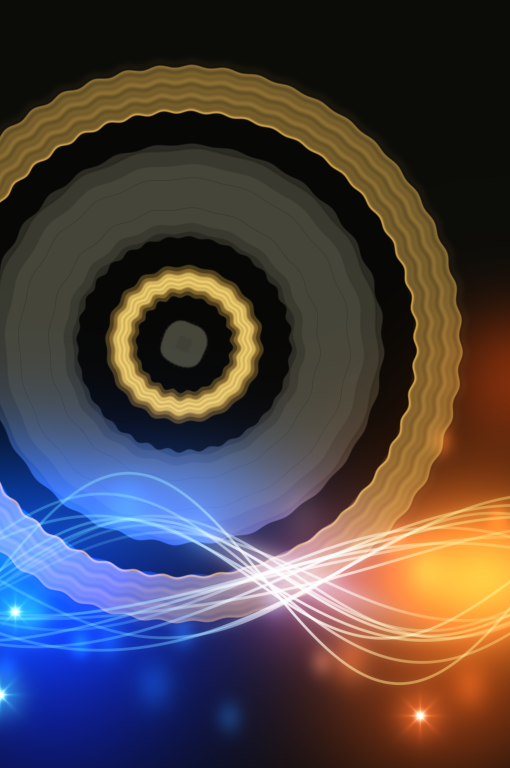
Reproduce this background procedurally as a Shadertoy shader.

```glsl
const float TAU = 6.2831853;
const vec2 HUB = vec2(0.361, 0.828);
const vec3 NIGHT = vec3(0.045, 0.046, 0.033);
const vec3 GOLD = vec3(0.50, 0.385, 0.16);
const vec3 PALE_GOLD = vec3(0.94, 0.80, 0.41);
const vec3 SLATE = vec3(0.235, 0.235, 0.195);

float hash(float n) {
    return fract(sin(n * 91.37) * 437.58);
}

vec3 screenBlend(vec3 base, vec3 light) {
    return 1.0 - (1.0 - base) * (1.0 - clamp(light, 0.0, 1.0));
}

float glow(vec2 p, vec2 center, vec2 size) {
    vec2 d = (p - center) / size;
    return exp(-dot(d, d));
}

// Radius of a point, rippled by a whole number of lobes
float rippled(vec2 d, float lobes, float height) {
    float a = atan(d.y, d.x);
    float swell = 0.75 + 0.25 * sin(3.0 * a + lobes);
    return length(d) + height * swell * sin(lobes * a);
}

float band(float r, float inner, float outer, float soft) {
    return smoothstep(inner - soft, inner + soft, r)
         * (1.0 - smoothstep(outer - soft, outer + soft, r));
}

vec3 rings(vec2 d, float px) {
    float wide = rippled(d, 52.0, 0.0035);
    float middle = rippled(d, 32.0, 0.0035);
    float inner = rippled(d, 20.0, 0.0035);
    float core = rippled(d, 4.0, -0.003);

    // Outer gold ring with darker grooves
    float grooves = 0.88 + 0.10 * sin(wide * 210.0) + 0.08 * sin(wide * 430.0 + 1.0);
    vec3 col = GOLD * grooves * band(wide, 0.453, 0.543, px);
    col += GOLD * 0.5 * band(wide, 0.453, 0.457, px);
    col += GOLD * 0.10 * band(wide, 0.543, 0.556, 0.008);

    // Slate disc with stepped edges and faint contours
    float slate = 0.55 * band(middle, 0.209, 0.390, px)
                + 0.25 * band(inner, 0.218, 0.379, px)
                + 0.20 * band(inner, 0.235, 0.350, px);
    float contour = band(abs(fract(inner * 17.0) - 0.5), -1.0, 0.018, 0.012);
    col += SLATE * slate * (1.0 - 0.13 * contour);

    // Inner gold ring, stepped towards a bright middle
    col += GOLD * 0.55 * band(inner, 0.093, 0.153, px);
    col += GOLD * 0.45 * band(inner, 0.101, 0.145, px);
    float shine = band(inner, 0.109, 0.137, 0.004);
    col = mix(col, PALE_GOLD * (0.93 + 0.07 * sin(inner * 700.0)), shine);

    // Rounded core
    float rim = 0.9 + 0.1 * smoothstep(0.012, 0.018, core);
    return col + SLATE * rim * band(core, -1.0, 0.045, px * 1.5);
}

vec3 ambience(vec2 p) {
    vec3 c = vec3(0.0, 0.38, 0.95) * glow(p, vec2(-0.03, 0.44), vec2(0.24, 0.19));
    c += vec3(0.01, 0.10, 0.60) * glow(p, vec2(0.13, 0.34), vec2(0.34, 0.25));
    c += vec3(0.0, 0.03, 0.30) * glow(p, vec2(0.08, 0.08), vec2(0.32, 0.25));
    c += vec3(0.10, 0.29, 0.62) * glow(p, vec2(0.36, 0.51), vec2(0.22, 0.13));
    c += vec3(0.42, 0.20, 0.36) * glow(p, vec2(0.61, 0.38), vec2(0.15, 0.13));
    c += vec3(0.75, 0.27, 0.04) * glow(p, vec2(0.92, 0.37), vec2(0.29, 0.25));
    c += vec3(0.65, 0.52, 0.20) * glow(p, vec2(0.95, 0.37), vec2(0.20, 0.12));
    c += vec3(0.42, 0.12, 0.01) * glow(p, vec2(1.02, 0.77), vec2(0.15, 0.13));
    return c + vec3(0.25, 0.08, 0.02) * glow(p, vec2(0.85, 0.08), vec2(0.23, 0.15));
}

// Cold on the left, warm on the right
vec3 sideTint(float x, vec3 cold, vec3 warm) {
    return mix(cold, warm, smoothstep(0.42, 0.72, x));
}

vec3 bokeh(vec2 p) {
    vec3 sum = vec3(0.0);
    for (float i = 0.0; i < 18.0; i++) {
        vec2 c = vec2(fract(i * 0.618 + 0.36), 0.08 + 0.58 * hash(i + 2.0));
        float size = mix(0.018, 0.042, hash(i + 31.0));
        vec3 tint = sideTint(c.x, vec3(0.03, 0.25, 0.42), vec3(0.42, 0.20, 0.06));
        sum += tint * glow(p, c, vec2(size, size * 1.25)) * (0.4 + 0.6 * hash(i + 8.0));
    }
    return sum;
}

vec3 sparkle(vec2 p, vec2 center, vec3 tint) {
    vec2 d = p - center;
    float rays = pow(abs(cos(4.0 * atan(d.y, d.x))), 8.0) * exp(-length(d) * 65.0);
    return tint * (glow(p, center, vec2(0.045)) * 0.7 + rays) + glow(p, center, vec2(0.010));
}

// Sine ribbons crossing near the bright knot
float strand(vec2 p, float crossing, float freq, float height, float px) {
    float phase = freq * (p.x - crossing);
    float y = 0.37 + 0.02 * sin(TAU * p.x) + height * sin(phase);
    float slope = height * freq * cos(phase);
    float dist = abs(p.y - y) * inversesqrt(1.0 + slope * slope);
    return 1.0 - smoothstep(0.0022 - px * 0.5, 0.0022 + px, dist) + 0.15 * exp(-dist * 120.0);
}

void mainImage(out vec4 fragColor, in vec2 fragCoord) {
    vec2 p = fragCoord / iResolution.xy * vec2(1.0, 1.5);
    float px = 1.0 / iResolution.x;
    vec2 d = p - HUB;
    float r = rippled(d, 32.0, 0.0035);

    // Dark gaps between rings hold back part of the light
    float gaps = band(r, 0.046, 0.209, px) + band(r, 0.390, 0.453, px);
    vec3 col = screenBlend(NIGHT * (1.0 - 0.4 * gaps), (ambience(p) + bokeh(p)) * (1.0 - 0.45 * gaps));
    col = screenBlend(col, rings(d, px));

    // Ribbons, falling and rising by turns
    float knot = glow(p, vec2(0.60, 0.37), vec2(0.22, 0.17));
    vec3 tint = sideTint(p.x, vec3(0.30, 0.68, 1.0), vec3(1.0, 0.80, 0.38));
    tint = mix(tint, vec3(1.0, 0.96, 0.98), knot);
    for (float i = 0.0; i < 16.0; i++) {
        float rising = mod(i, 2.0);
        float freq = mix(-4.5 - 2.2 * hash(i), 3.4 + 1.8 * hash(i), rising);
        float crossing = 0.57 + 0.20 * (hash(i + 17.0) - 0.5);
        float line = strand(p, crossing, freq, 0.07 + 0.12 * hash(i + 5.0), px);
        col = screenBlend(col, tint * line * (0.22 + 0.25 * hash(i + 40.0) + 0.4 * knot));
    }
    vec2 tilted = vec2(p.x, p.y + 0.38 * (p.x - 0.58));
    col = screenBlend(col, vec3(0.55, 0.45, 0.50) * glow(tilted, vec2(0.59, 0.375), vec2(0.16, 0.035)));

    // Bright points
    col = screenBlend(col, sparkle(p, vec2(0.03, 0.305), vec3(0.1, 0.65, 1.0)));
    col = screenBlend(col, sparkle(p, vec2(0.0, 0.143), vec3(0.2, 0.65, 1.0)));
    col = screenBlend(col, sparkle(p, vec2(0.824, 0.102), vec3(1.0, 0.32, 0.12)));
    fragColor = vec4(col, 1.0);
}
```
